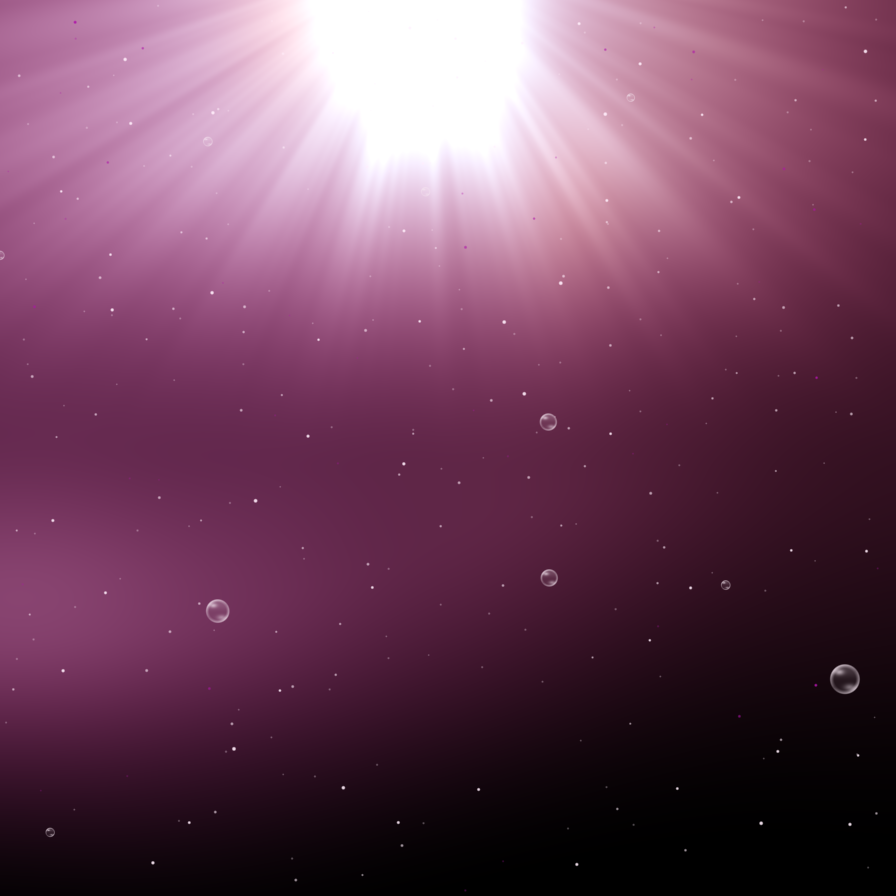
A Shadertoy shader for this background:

```glsl
const vec2 SUN = vec2(0.475, 1.06);
const vec3 WARM_TINT = vec3(0.06, 0.03, -0.02);
const vec3 SPECK_WHITE = vec3(1.0, 0.93, 0.98);
const vec3 SPECK_VIOLET = vec3(0.68, 0.08, 0.66);

// Bubbles: centre and radius
const int BUBBLE_COUNT = 10;
const vec3 BUBBLES[BUBBLE_COUNT] = vec3[](
    vec3(0.612, 0.529, 0.0095), vec3(0.613, 0.355, 0.0095),
    vec3(0.243, 0.318, 0.0130), vec3(0.943, 0.242, 0.0165),
    vec3(0.810, 0.347, 0.0052), vec3(0.056, 0.071, 0.0050),
    vec3(0.232, 0.842, 0.0052), vec3(0.475, 0.786, 0.0050),
    vec3(0.704, 0.891, 0.0045), vec3(0.000, 0.715, 0.0050));

float hash(vec2 p) {
    vec3 q = fract(vec3(p.xyx) * 0.1031);
    q += dot(q, q.yzx + 33.33);
    return fract((q.x + q.y) * q.z);
}

float cornerSlope(vec2 cell, vec2 offset) {
    float angle = 6.2832 * hash(cell);
    return dot(vec2(cos(angle), sin(angle)), offset);
}

float gradientNoise(vec2 p) {
    vec2 i = floor(p), f = fract(p);
    vec2 u = f * f * f * (f * (f * 6.0 - 15.0) + 10.0);
    vec2 e = vec2(0.0, 1.0);
    float low = mix(cornerSlope(i, f), cornerSlope(i + e.yx, f - e.yx), u.x);
    float high = mix(cornerSlope(i + e, f - e), cornerSlope(i + e.yy, f - e.yy), u.x);
    return mix(low, high, u.y);
}

float softBlob(vec2 p, vec2 centre, vec2 radius) {
    vec2 q = (p - centre) / radius;
    return exp(-dot(q, q));
}

float disc(float dist, float radius, float blur) {
    return 1.0 - smoothstep(radius - blur, radius + blur, dist);
}

// Strength of the bright upper veil
float veil(float depth) {
    return 1.0 - smoothstep(0.15, 0.53, depth);
}

// Light level of the water, from black depths to the white surface
float waterLight(vec2 p) {
    float depth = 1.0 - p.y;
    float base = mix(0.37, 0.20, smoothstep(0.5, 1.05, p.x));
    float fadeDepth = 0.88 - 0.17 * smoothstep(0.1, 0.9, p.x);
    float fadeWidth = 0.17 + 0.08 * p.x;
    float light = base * disc(depth, fadeDepth, fadeWidth);
    light += 0.16 * softBlob(p, vec2(0.0, 0.33), vec2(0.28, 0.13));
    float spread = (p.x - 0.47) / 0.58;
    light += 0.55 * exp(-spread * spread) * veil(depth);
    light += 0.27 * softBlob(p, vec2(0.48, 1.0), vec2(0.115, 0.15));
    return light * (1.0 + 0.05 * gradientNoise(p * 4.0));
}

// Streaks fanning down from the sun
float sunRays(vec2 p) {
    vec2 d = p - SUN;
    float angle = atan(d.x, -d.y);
    float streaks = gradientNoise(vec2(angle * 9.0, 0.5))
                  + 0.5 * gradientNoise(vec2(angle * 24.0, 4.5));
    return streaks * veil(1.0 - p.y) * smoothstep(0.08, 0.3, length(d));
}

vec3 plumRamp(float light) {
    float t = clamp(light, 0.0, 1.0);
    return t * mix(vec3(1.0, 0.3, 0.7), vec3(1.0), t * t);
}

// One drifting speck in some cells of a grid; alpha is its coverage
vec4 specks(vec2 p, float cells, float radius, float chance, float seed, float px) {
    vec2 cell = floor(p * cells);
    vec2 key = cell + seed;
    vec2 jitter = vec2(hash(key), hash(key + 17.3));
    vec2 centre = (cell + mix(vec2(0.1), vec2(0.9), jitter)) / cells;
    float size = radius * mix(0.7, 1.15, hash(key + 31.7));
    float present = step(hash(key + 53.1), chance * mix(0.45, 1.0, smoothstep(0.0, 0.7, p.y)));
    float violet = step(hash(key + 71.9), 0.13);
    float alpha = present * disc(length(p - centre), size, px);
    return vec4(mix(SPECK_WHITE, SPECK_VIOLET, violet), alpha);
}

// Glassy rim, faint body and two opposed highlights
float bubble(vec2 p, vec2 centre, float radius, float px) {
    vec2 q = (p - centre) / radius;
    float blur = px / radius;
    float r = length(q);
    float body = disc(r, 1.0, blur);
    float diagonal = dot(q, vec2(-0.6, 0.8));
    float rim = smoothstep(0.68, 1.0, r) * (0.24 + 0.36 * abs(diagonal));
    float upper = 0.14 * smoothstep(-0.2, 0.7, q.y);
    float glint = 0.5 * softBlob(q, vec2(-0.38, 0.48), vec2(0.32, 0.2));
    float bounce = 0.4 * softBlob(q, vec2(0.35, -0.55), vec2(0.4, 0.22));
    return body * min(0.07 + rim + upper + glint + bounce, 0.85);
}

void mainImage(out vec4 fragColor, in vec2 fragCoord) {
    float scale = min(iResolution.x, iResolution.y);
    vec2 p = (fragCoord - 0.5 * iResolution.xy) / scale + 0.5;
    float px = 1.0 / scale;

    // Water and sunlight
    vec3 color = plumRamp(waterLight(p) + 0.07 * sunRays(p));
    color.b *= mix(1.05, 0.9, smoothstep(0.2, 1.0, p.x) * (1.0 - smoothstep(0.7, 1.0, color.r)));
    color += WARM_TINT * softBlob(p, vec2(0.32, 0.98), vec2(0.08, 0.1));
    color += 0.6 * WARM_TINT * softBlob(p, vec2(0.64, 0.78), vec2(0.07, 0.12));

    // Scattered specks, from large and bright to small and dim
    for (int i = 0; i < 3; i++) {
        float layer = float(i);
        vec4 dust = specks(p, 10.0 + 4.0 * layer, 0.0017 - 0.0004 * layer, 0.6, 11.0 + 40.0 * layer, px);
        color = mix(color, dust.rgb, dust.a * (0.9 - 0.28 * layer));
    }

    // Bubbles
    for (int i = 0; i < BUBBLE_COUNT; i++) {
        vec3 b = BUBBLES[i];
        color = mix(color, vec3(0.96, 0.9, 0.94), bubble(p, b.xy, b.z, px));
    }
    fragColor = vec4(clamp(color, 0.0, 1.0), 1.0);
}
```
